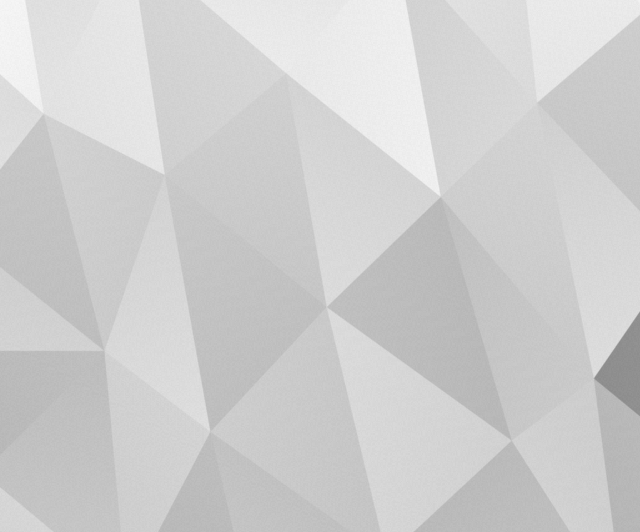
This background is drawn by a Shadertoy shader. Its source:

```glsl
// Low-poly backdrop: soft grey facets with faint gradients and fine grain.
// A skewed lattice is jittered and drawn in at both sides, each cell is split
// into two triangles, and every triangle gets its own tone, brightest on top.

const vec2  ORIGIN = vec2(0.642, 0.408);                   // a lattice vertex
const mat2  BASIS = mat2(0.317, -0.245, 0.214, 0.227);     // two cell sides
const float JITTER = 0.08;              // vertex offset, in cells
const float PULL_CENTRE = 0.62;         // x from which the sides are drawn in
const vec2  PULL = vec2(0.13, 0.09);    // inward factor, downward shift
const vec2  DARK_CELL = vec2(1.0, 1.0);
const float DARK_TONE = 0.57;
const float BASE_TONE = 0.772;          // mean tone at the bottom
const float RISE = 0.05;                // tone gained over the height
const float TOP_GLOW = 0.08;            // extra tone near the top
const float SPREAD = 0.13;              // range between facets
const vec2  TONE_STEP = vec2(0.70, 0.47); // tone cycle along the lattice
const float HALF_STEP = 0.35;           // tone cycle between cell halves
const float SLOPE = 0.10;               // gradient inside a facet
const float GRAIN = 0.020;
const float GRAIN_DENSITY = 426.0;      // grains per canvas height

// Sine hash for whole-number inputs, so that equal cells agree exactly.
float hash(vec2 p) {
    return fract(sin(dot(floor(p + 0.5), vec2(127.0, 311.0))) * 43758.5453);
}

float cross2(vec2 a, vec2 b) {
    return a.x * b.y - a.y * b.x;
}

// Canvas position of a lattice vertex.
vec2 vertexAt(vec2 id) {
    vec2 offset = 2.0 * vec2(hash(id + 13.0), hash(id + 41.0)) - 1.0;
    vec2 v = ORIGIN + BASIS * (id + JITTER * offset);
    float side = v.x - PULL_CENTRE;
    return v - PULL * vec2(side, 1.0) * smoothstep(0.3, 0.5, abs(side));
}

// Signed distance to the line a-b, positive on its left.
float leftOf(vec2 p, vec2 a, vec2 b) {
    return cross2(b - a, p - a) / length(b - a);
}

// Positive inside a counter-clockwise triangle.
float insideDepth(vec2 p, vec2 a, vec2 b, vec2 c) {
    return min(leftOf(p, a, b), min(leftOf(p, b, c), leftOf(p, c, a)));
}

// Smaller signed area of the two triangles made by the diagonal a-c.
float smallerArea(vec2 a, vec2 b, vec2 c, vec2 d) {
    return min(cross2(b - a, c - a), cross2(c - a, d - a));
}

// Adds one facet to the sum: x is weighted tone, y is weight.
vec2 facet(vec2 p, vec2 a, vec2 b, vec2 c, vec2 id, float part, float blur) {
    float weight = smoothstep(-blur, blur, insideDepth(p, a, b, c));
    vec2 centre = (a + b + c) / 3.0;
    vec2 seed = id + 17.0 + 6.0 * part;

    // Evenly spread tones with a little chance, over a vertical trend.
    float level = fract(dot(id, TONE_STEP) + HALF_STEP * part + 0.1 * hash(seed));
    float tone = BASE_TONE + RISE * clamp(centre.y, 0.0, 1.0);
    tone += TOP_GLOW * smoothstep(0.6, 0.95, centre.y);
    tone += SPREAD * (level - 0.5);
    if (distance(id, DARK_CELL) < 0.5) tone = DARK_TONE + 0.04 * part;

    float angle = 6.2832 * hash(seed + 9.0);
    tone += SLOPE * dot(p - centre, vec2(cos(angle), sin(angle)));
    return vec2(tone, 1.0) * weight;
}

void mainImage(out vec4 fragColor, in vec2 fragCoord) {
    vec2 p = fragCoord / iResolution.y;
    float blur = 0.9 / iResolution.y;

    // Blend the facets of the surrounding cells.
    vec2 home = floor(inverse(BASIS) * (p - ORIGIN));
    vec2 sum = vec2(BASE_TONE, 1.0) * 0.0001;
    for (int y = -1; y <= 1; y++) {
        for (int x = -1; x <= 1; x++) {
            vec2 id = home + vec2(x, y);
            vec2 a = vertexAt(id);
            vec2 b = vertexAt(id + vec2(1, 0));
            vec2 c = vertexAt(id + vec2(1, 1));
            vec2 d = vertexAt(id + vec2(0, 1));

            // Turn the quad so that its better diagonal runs a-c.
            if (smallerArea(b, c, d, a) > smallerArea(a, b, c, d)) {
                vec2 first = a;
                a = b; b = c; c = d; d = first;
            }
            sum += facet(p, a, b, c, id, 1.0, blur);
            sum += facet(p, a, c, d, id, 0.0, blur);
        }
    }
    float tone = sum.x / sum.y;

    // Fine paper grain.
    tone += GRAIN * (hash(floor(p * GRAIN_DENSITY)) - 0.5);
    fragColor = vec4(vec3(clamp(tone, 0.0, 0.96)), 1.0);
}
```
